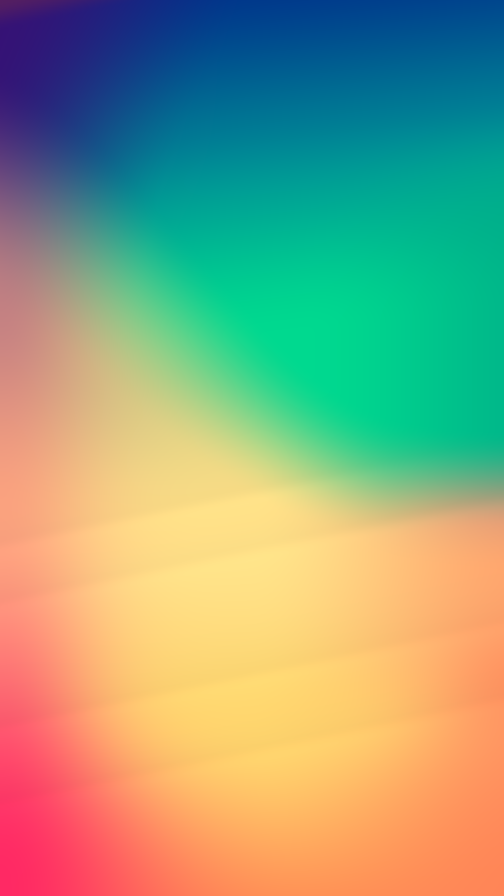
Give the GLSL for this background, as a WebGL 2 fragment shader.

```glsl
#version 300 es
precision highp float;
// Soft blurred gradient: a violet, blue and green sky melting into cream, orange and pink.

uniform vec2 u_resolution;
out vec4 outColor;

// Cool upper layer
const vec3 NAVY = vec3(0.00, 0.18, 0.54);
const vec3 TEAL = vec3(0.00, 0.56, 0.59);
const vec3 GREEN = vec3(0.00, 0.85, 0.56);
const vec3 SEA = vec3(0.00, 0.66, 0.53);
const vec3 VIOLET = vec3(0.21, 0.07, 0.46);
const vec3 PLUM = vec3(0.38, 0.14, 0.35);

// Warm lower layer
const vec3 ORANGE = vec3(1.00, 0.50, 0.30);
const vec3 GOLD = vec3(1.00, 0.84, 0.43);
const vec3 CREAM = vec3(1.00, 0.88, 0.53);
const vec3 KHAKI = vec3(0.83, 0.81, 0.52);
const vec3 PINK = vec3(1.00, 0.16, 0.39);
const vec3 SALMON = vec3(0.99, 0.64, 0.50);
const vec3 ROSE = vec3(0.76, 0.50, 0.51);
const vec3 APRICOT = vec3(1.00, 0.65, 0.43);
const vec3 TAN = vec3(0.80, 0.58, 0.48);
const vec3 CORAL = vec3(1.00, 0.52, 0.34);

// Faint diagonal folds
const int FOLD_COUNT = 4;
const float FOLD_HEIGHT[FOLD_COUNT] = float[](0.10, 0.186, 0.325, 0.39);
const float FOLD_SLOPE = 0.117;
const float FOLD_SOFTNESS = 0.010;
const float FOLD_FADE = 0.035;
const float FOLD_STRENGTH = 0.022;

float glow(vec2 p, vec2 center, vec2 radius) {
    vec2 d = (p - center) / radius;
    return exp(-dot(d, d));
}

vec3 coolLayer(vec2 p) {
    float depth = 1.0 - p.y + 0.07 * (p.x - 0.5);
    vec3 col = mix(NAVY, TEAL, smoothstep(-0.06, 0.23, depth));
    col = mix(col, GREEN, smoothstep(0.14, 0.38, depth));
    col = mix(col, SEA, 0.75 * smoothstep(0.6, 1.1, p.x) * smoothstep(0.15, 0.3, depth));
    float violetAmount = smoothstep(0.5, 0.0, p.x + 0.6 * (1.0 - p.y));
    col = mix(col, VIOLET, max(violetAmount, 0.95 * glow(p, vec2(0.0, 0.92), vec2(0.2, 0.14))));
    float corner = smoothstep(0.965, 1.0, p.y - 0.12 * p.x);
    return mix(col, PLUM, 0.7 * corner);
}

vec3 leftTint(float y) {
    vec3 col = mix(PINK, SALMON, smoothstep(0.02, 0.42, y));
    return mix(col, ROSE, smoothstep(0.42, 0.68, y));
}

vec3 rightTint(float y) {
    vec3 col = mix(CORAL, APRICOT, smoothstep(0.0, 0.35, y));
    return mix(col, TAN, smoothstep(0.36, 0.47, y));
}

// Each fold is lit just below its edge and shaded just above it.
float folds(vec2 p) {
    float light = 0.0;
    for (int i = 0; i < FOLD_COUNT; i++) {
        float d = p.y - FOLD_HEIGHT[i] - FOLD_SLOPE * p.x;
        float side = smoothstep(FOLD_SOFTNESS, -FOLD_SOFTNESS, d) * 2.0 - 1.0;
        light += side * exp(-abs(d) / FOLD_FADE);
    }
    return 1.0 + FOLD_STRENGTH * light;
}

vec3 warmLayer(vec2 p) {
    vec3 col = mix(ORANGE, GOLD, smoothstep(-0.1, 0.2, p.y));
    col = mix(col, CREAM, smoothstep(0.18, 0.38, p.y));
    col = mix(col, KHAKI, smoothstep(0.42, 0.6, p.y - 0.06 * (p.x - 0.5)));

    col = mix(col, rightTint(p.y), smoothstep(0.5, 1.05, p.x));
    col = mix(col, GOLD, 0.5 * glow(p, vec2(0.68, 0.2), vec2(0.18, 0.06)));
    col = mix(col, CORAL, 0.45 * glow(p, vec2(1.03, 0.24), vec2(0.12, 0.06)));

    float leftWidth = mix(0.31, 0.19, smoothstep(0.0, 0.25, p.y));
    float reach = p.x / leftWidth;
    col = mix(col, leftTint(p.y), exp(-reach * reach));
    return col * folds(p);
}

// Share of the cool layer: a descending curve, softer on the left.
float coolShare(vec2 p) {
    float edge = mix(0.81, 0.465, smoothstep(-0.15, 0.8, p.x));
    float softness = mix(0.14, 0.055, smoothstep(0.1, 1.0, p.x));
    return smoothstep(-softness, softness, p.y - edge);
}

void main() {
    vec2 p = gl_FragCoord.xy / u_resolution;
    vec3 col = mix(warmLayer(p), coolLayer(p), coolShare(p));
    outColor = vec4(clamp(col, 0.0, 1.0), 1.0);
}
```
